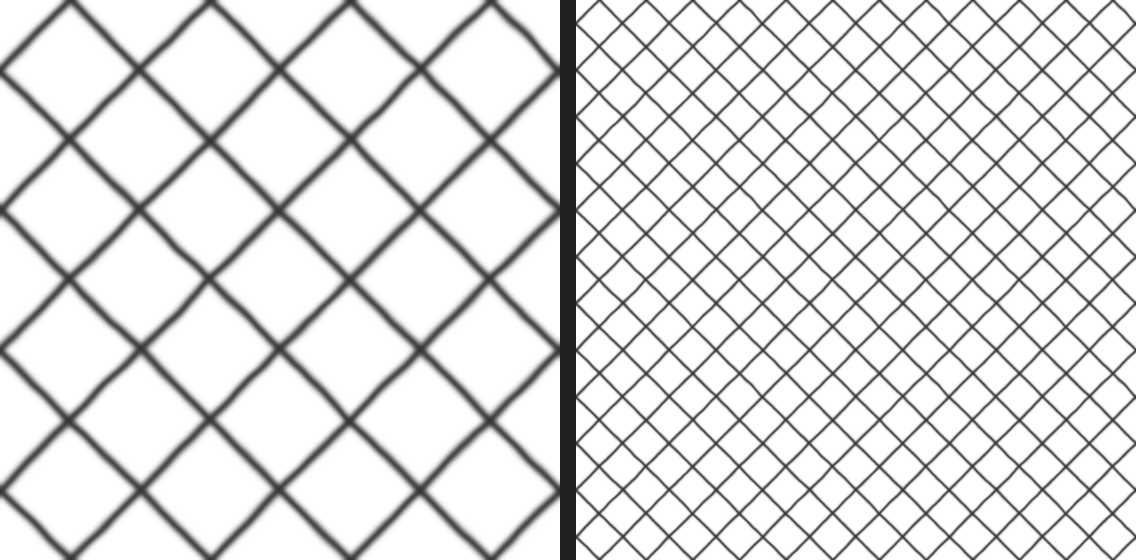
Left, the tile; right, the same tile 3 across and 3 down.
This pattern is drawn by a Shadertoy shader. Its source:

```glsl
float hash(vec2 cell) {
    vec3 q = fract(cell.xyx * vec3(0.1031, 0.1030, 0.0973));
    q += dot(q, q.yzx + 33.33);
    return fract((q.x + q.y) * q.z);
}

// Value noise that wraps after a whole number of cells
float wrapNoise(vec2 uv, float cells, float seed) {
    vec2 p = uv * cells;
    vec2 i = floor(p);
    vec2 f = smoothstep(0.0, 1.0, p - i);
    vec2 lo = mod(i, cells) + seed;
    vec2 hi = mod(i + 1.0, cells) + seed;
    return mix(mix(hash(lo), hash(vec2(hi.x, lo.y)), f.x),
               mix(hash(vec2(lo.x, hi.y)), hash(hi), f.x), f.y);
}

// Soft ink across one family of parallel diagonals
float softLines(float coord, float width) {
    float d = (fract(coord) - 0.5) / width;
    return 0.9 * exp(-d * d);
}

void mainImage(out vec4 fragColor, in vec2 fragCoord) {
    vec2 uv = fragCoord / iResolution.xy;
    vec2 p = uv * 4.0;

    // Slight hand-drawn wander of the lines
    vec2 wander = vec2(wrapNoise(uv, 16.0, 3.0), wrapNoise(uv, 16.0, 71.0)) - 0.5;
    vec2 ripple = vec2(wrapNoise(uv, 40.0, 19.0), wrapNoise(uv, 40.0, 127.0)) - 0.5;
    p += 0.018 * wander + 0.006 * ripple;

    // Two crossing diagonals make the diamond lattice
    float width = 0.0455 * (0.95 + 0.1 * wrapNoise(uv, 24.0, 47.0));
    float rising = softLines(p.x - p.y, width);
    float falling = softLines(p.x + p.y, width);
    float ink = 1.0 - (1.0 - rising) * (1.0 - falling);

    fragColor = vec4(vec3(mix(1.0, 0.2, ink)), 1.0);
}
```
